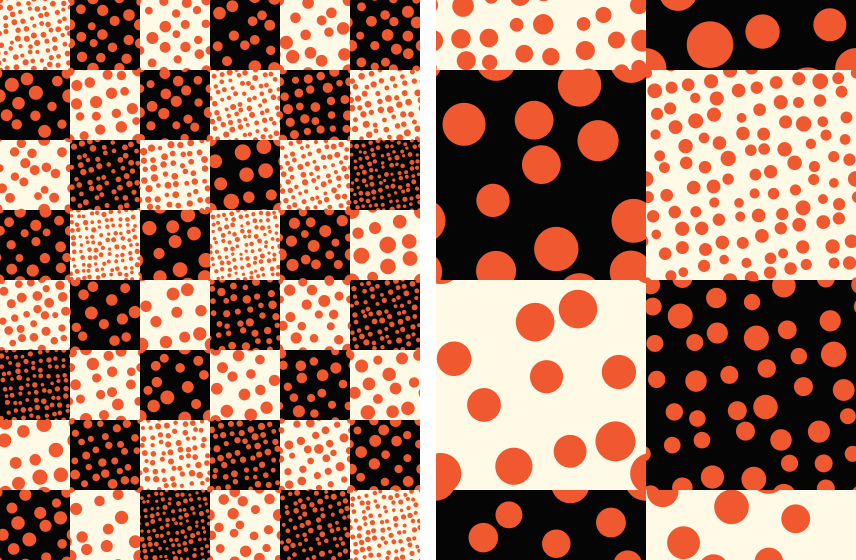
Left, the full canvas; right, a detail of the centre.
A Shadertoy shader for this pattern:

```glsl
// Checkerboard of cream and black squares, each scattered with orange dots of its own density.

const vec2 SQUARES = vec2(6.0, 8.0);
const vec3 CREAM  = vec3(1.00, 0.98, 0.90);
const vec3 BLACK  = vec3(0.02, 0.02, 0.02);
const vec3 ORANGE = vec3(0.94, 0.35, 0.19);
const float JITTER = 0.46;     // full range of the dot offset, in lattice steps
const float MIN_RADIUS = 0.23;
const float MAX_RADIUS = 0.38;
const float NEIGHBOUR_SHARE = 0.43;

// Integer hash giving three values in 0..1
vec3 hash3(vec3 p) {
    uvec3 v = uvec3(p) * 1664525u + 1013904223u;
    v.x += v.y * v.z; v.y += v.z * v.x; v.z += v.x * v.y;
    v ^= v >> 16u;
    v.x += v.y * v.z; v.y += v.z * v.x; v.z += v.x * v.y;
    return vec3(v >> 8u) / 16777216.0;
}

// Turned square lattice: the unit square holds dot(steps, steps) points and wraps exactly
vec2 toLattice(vec2 p, vec2 steps) {
    return vec2(dot(steps, p), steps.x * p.y - steps.y * p.x);
}

// Random values of a lattice point, equal for points one whole square apart
vec3 pointRandom(vec2 id, vec2 steps, float seed) {
    float count = dot(steps, steps);
    vec2 key = vec2(steps.x * id.x - steps.y * id.y, dot(steps.yx, id));
    key -= count * floor((key + 0.5) / count);
    return hash3(vec3(key, seed));
}

vec2 dotCentre(vec2 id, vec3 random) {
    return id + JITTER * (random.xy - 0.5);
}

// Largest radius that keeps a gap to the surrounding dots
float radiusLimit(vec2 id, vec2 centre, vec2 steps, float seed) {
    float nearest = 2.0;
    for (int k = 0; k < 9; k++) {
        if (k == 4) continue;
        vec2 other = id + vec2(k % 3 - 1, k / 3 - 1);
        vec2 otherCentre = dotCentre(other, pointRandom(other, steps, seed));
        nearest = min(nearest, distance(centre, otherCentre));
    }
    return NEIGHBOUR_SHARE * nearest;
}

// Signed distance to the nearest dot, in lattice steps
float dotsDistance(vec2 q, vec2 steps, float seed) {
    vec2 base = round(q);
    float d = 1.0;
    for (int k = 0; k < 9; k++) {
        vec2 id = base + vec2(k % 3 - 1, k / 3 - 1);
        vec3 random = pointRandom(id, steps, seed);
        vec2 centre = dotCentre(id, random);
        float radius = mix(MIN_RADIUS, MAX_RADIUS, random.z);
        radius = min(radius, radiusLimit(id, centre, steps, seed));
        d = min(d, distance(q, centre) - radius);
    }
    return d;
}

// Coverage of a shape from its signed distance
float coverage(float d, float pixel) {
    return clamp(0.5 - d / pixel, 0.0, 1.0);
}

// Signed distance to the black squares of the board
float boardDistance(vec2 cell, vec2 local) {
    vec2 edge = 0.5 - abs(local - 0.5);
    float side = mod(cell.x + cell.y, 2.0) * 2.0 - 1.0;
    return side * min(edge.x, edge.y);
}

void mainImage(out vec4 fragColor, in vec2 fragCoord) {
    vec2 board = fragCoord / iResolution.xy * SQUARES;
    float pixel = SQUARES.y / iResolution.y;
    vec2 cell = mod(floor(board), SQUARES);
    vec2 local = fract(board);

    // Density and turn of the dots in this square, mostly sparse
    vec3 random = hash3(vec3(cell, 7.0));
    vec2 steps = floor(vec2(mix(3.0, 11.0, random.x * random.x), 1.0 + 3.0 * random.y));
    float seed = 11.0 + cell.x + SQUARES.x * cell.y;

    // Ground, then dots cut off at the square's edges
    vec3 color = mix(CREAM, BLACK, coverage(boardDistance(cell, local), pixel));
    float d = dotsDistance(toLattice(local, steps), steps, seed) / length(steps);
    color = mix(color, ORANGE, coverage(d, pixel));

    fragColor = vec4(color, 1.0);
}
```
